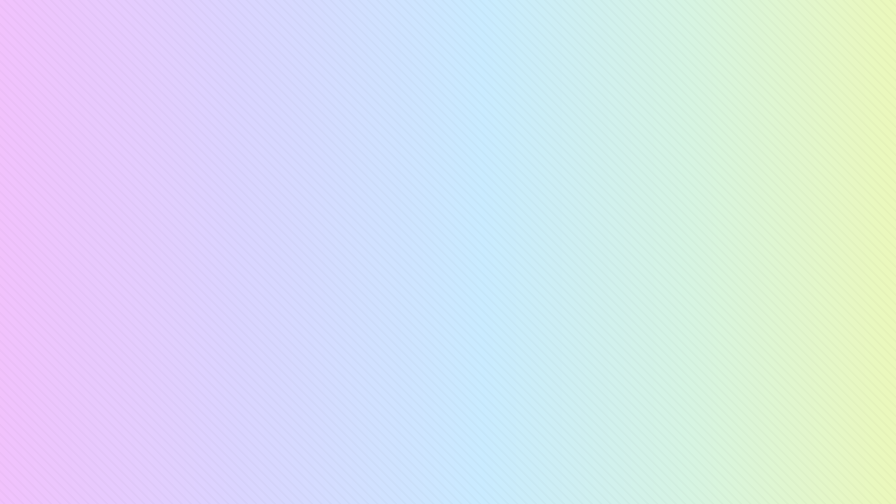
Give the GLSL for this background, as a Shadertoy shader.

```glsl
// A soft pastel sweep from pink through lavender, sky and mint to lemon,
// overlaid with faint, thin diagonal lines that fall to the right.
// The sweep blends evenly placed colour stops; the lines repeat with fract.

#define SKY_POSITION 0.54     // where the sky tone peaks, in canvas widths
#define LINE_SPACING 0.0185   // horizontal gap of the lines, in canvas heights
#define LINE_WIDTH 0.0035     // thickness of a line, in canvas heights
#define LINE_STRENGTH 0.022   // how much a line darkens the sweep

const vec3 PINK     = vec3(0.945, 0.760, 0.990);
const vec3 LAVENDER = vec3(0.855, 0.835, 1.000);
const vec3 SKY      = vec3(0.790, 0.922, 1.000);
const vec3 MINT     = vec3(0.842, 0.957, 0.888);
const vec3 LEMON    = vec3(0.922, 0.973, 0.735);

// Share of the way from one stop to the next
float between(float start, float end, float x) {
    return clamp((x - start) / (end - start), 0.0, 1.0);
}

// Horizontal colour sweep, x from 0 to 1
vec3 pastelSweep(float x) {
    float lavenderStop = 0.5 * SKY_POSITION;
    float mintStop = 0.5 * (SKY_POSITION + 1.0);
    vec3 color = mix(PINK, LAVENDER, between(0.0, lavenderStop, x));
    color = mix(color, SKY, between(lavenderStop, SKY_POSITION, x));
    color = mix(color, MINT, between(SKY_POSITION, mintStop, x));
    return mix(color, LEMON, between(mintStop, 1.0, x));
}

// Coverage of the repeated 45 degree lines, p in canvas heights
float diagonalLines(vec2 p, float pixel) {
    float phase = fract((p.x + p.y) / LINE_SPACING) - 0.5;
    float distanceToLine = abs(phase) * LINE_SPACING * sqrt(0.5);
    float halfWidth = 0.5 * LINE_WIDTH;
    return 1.0 - smoothstep(halfWidth - 0.5 * pixel, halfWidth + 0.5 * pixel, distanceToLine);
}

void mainImage(out vec4 fragColor, in vec2 fragCoord) {
    vec2 p = fragCoord / iResolution.y;
    vec3 color = pastelSweep(fragCoord.x / iResolution.x);
    color *= 1.0 - LINE_STRENGTH * diagonalLines(p, 1.0 / iResolution.y);
    fragColor = vec4(color, 1.0);
}
```
